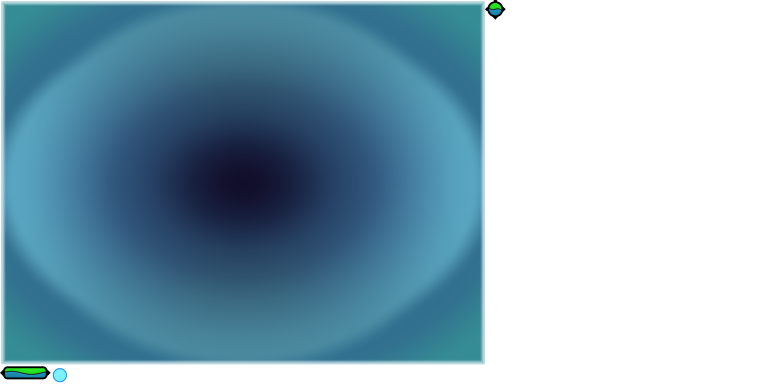
Give the GLSL for this background, as a WebGL 1 fragment shader.

```glsl
precision highp float;
// A framed panel with a dark oval well that brightens to a blue rim and teal
// corners, beside a small gem, a capsule bar and a bubble on white.
// Built from elliptical gradients and distance functions, in canvas heights.
uniform vec2 u_resolution;

// Layout
const vec2 PANEL_CENTER = vec2(0.633, 0.524);
const vec2 PANEL_HALF = vec2(0.630, 0.473);
const vec2 WIDE_OVAL = vec2(0.628, 0.425);
const vec2 TALL_OVAL = vec2(0.565, 0.472);
const float OVAL_BLEND = 0.025;
const float FRAME_WIDTH = 0.014;
const vec2 GEM_CENTER = vec2(1.290, 0.976);
const float GEM_RADIUS = 0.021;
const vec2 BAR_CENTER = vec2(0.066, 0.029);
const vec2 BAR_HALF = vec2(0.058, 0.017);
const vec2 BUBBLE_CENTER = vec2(0.156, 0.023);
const float BUBBLE_RADIUS = 0.0185;
const float OUTLINE = 0.005;

// Colours
const vec3 WELL_CORE = vec3(0.065, 0.055, 0.165);
const vec3 WELL_DEEP = vec3(0.125, 0.205, 0.340);
const vec3 WELL_MID_SIDE = vec3(0.215, 0.385, 0.540);
const vec3 WELL_MID_TOP = vec3(0.210, 0.375, 0.470);
const vec3 RIM_SIDE = vec3(0.350, 0.650, 0.760);
const vec3 RIM_TOP = vec3(0.290, 0.535, 0.620);
const vec3 OUTER_BLUE = vec3(0.195, 0.440, 0.560);
const vec3 CORNER_TEAL = vec3(0.210, 0.550, 0.580);
const vec3 FRAME_LIGHT = vec3(0.780, 0.880, 0.910);
const vec3 LEAF_GREEN = vec3(0.150, 0.850, 0.120);
const vec3 WATER_BLUE = vec3(0.130, 0.620, 0.800);
const vec3 BUBBLE_FILL = vec3(0.480, 0.950, 1.000);
const vec3 BUBBLE_EDGE = vec3(0.150, 0.600, 1.000);

float boxDistance(vec2 p, vec2 halfSize, float radius) {
  vec2 d = abs(p) - halfSize + radius;
  return length(max(d, 0.0)) + min(max(d.x, d.y), 0.0) - radius;
}

float diamondDistance(vec2 p, float size) {
  return (abs(p.x) + abs(p.y) - size) * 0.707;
}

float smoothMin(float a, float b, float k) {
  float h = max(k - abs(a - b), 0.0) / k;
  return min(a, b) - h * h * k * 0.25;
}

// Antialiased coverage of a distance field
float coverage(float d, float pixel) {
  return 1.0 - smoothstep(-0.6 * pixel, 0.6 * pixel, d);
}

// Radial well, rim and corners
vec3 panelColor(vec2 p) {
  float reach = length(p / PANEL_HALF);
  float side = p.x * p.x / max(dot(p, p), 1e-5);
  vec3 mid = mix(WELL_MID_TOP, WELL_MID_SIDE, side);
  vec3 rim = mix(RIM_TOP, RIM_SIDE, side * side);
  vec3 col = mix(WELL_CORE, WELL_DEEP, smoothstep(0.0, 0.42, reach));
  col = mix(col, mid, smoothstep(0.20, 0.70, reach));
  col = mix(col, rim, smoothstep(0.50, 0.96, reach));
  float oval = smoothMin(length(p / WIDE_OVAL), length(p / TALL_OVAL), OVAL_BLEND);
  vec3 outer = mix(OUTER_BLUE, CORNER_TEAL, smoothstep(1.04, 1.32, reach));
  return mix(col, outer, smoothstep(0.95, 1.07, oval));
}

// Green over blue, split by a wave with a dark seam and a soft shine
vec3 twoToneFill(float height, float size) {
  vec3 col = mix(WATER_BLUE, LEAF_GREEN, smoothstep(-0.001, 0.001, height));
  col *= 0.8 + 0.3 * smoothstep(-size, size, height);
  return col * mix(0.35, 1.0, smoothstep(0.0, 0.003, abs(height)));
}

void main() {
  float pixel = 1.0 / u_resolution.y;
  vec2 uv = gl_FragCoord.xy * pixel;
  vec3 col = vec3(1.0);

  // Panel and its pale frame
  vec2 p = uv - PANEL_CENTER;
  float panel = boxDistance(p, PANEL_HALF, 0.004);
  vec3 panelCol = panelColor(p);
  float frame = smoothstep(-FRAME_WIDTH, -0.002, panel);
  panelCol = mix(panelCol, FRAME_LIGHT, frame * 0.9);
  col = mix(col, panelCol, coverage(panel, pixel));

  // Gem with four pointed studs, mirrored about its axes
  vec2 g = uv - GEM_CENTER;
  vec2 arm = vec2(max(abs(g.x), abs(g.y)), min(abs(g.x), abs(g.y)));
  float gem = length(g) - GEM_RADIUS;
  float studs = diamondDistance(arm - vec2(GEM_RADIUS, 0.0), 0.006);
  float gemWave = g.y + 0.35 * g.x - 0.004 * sin(g.x * 150.0);
  col = mix(col, vec3(0.0), coverage(min(gem, studs), pixel));
  col = mix(col, twoToneFill(gemWave, GEM_RADIUS), coverage(gem + OUTLINE, pixel));

  // Capsule bar with a stud at each end
  vec2 b = uv - BAR_CENTER;
  float bar = boxDistance(b, BAR_HALF, 0.012);
  float ends = diamondDistance(vec2(abs(b.x) - BAR_HALF.x, b.y), 0.008);
  float barWave = b.y + 0.004 * sin(b.x * 60.0 + 0.6);
  col = mix(col, vec3(0.0), coverage(min(bar, ends), pixel));
  col = mix(col, twoToneFill(barWave, BAR_HALF.y), coverage(bar + OUTLINE, pixel));

  // Bubble
  float bubble = length(uv - BUBBLE_CENTER) - BUBBLE_RADIUS;
  col = mix(col, BUBBLE_EDGE, coverage(bubble, pixel));
  col = mix(col, BUBBLE_FILL, coverage(bubble + 0.6 * OUTLINE, pixel));

  gl_FragColor = vec4(col, 1.0);
}
```
